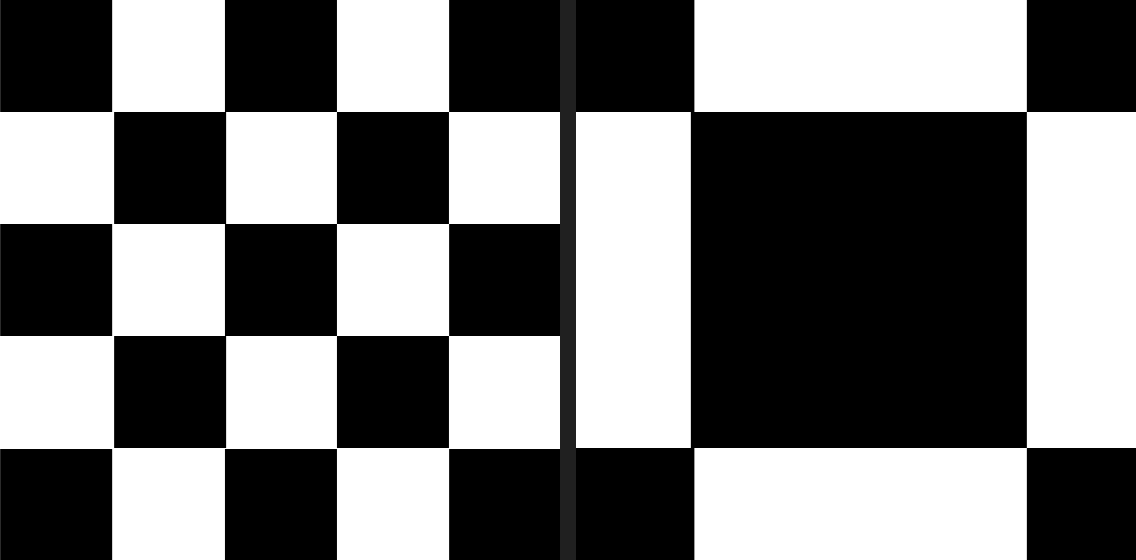
Left, the full canvas; right, a detail of the centre.
This pattern is drawn by a WebGL 2 fragment shader. Its source:

```glsl
#version 300 es
precision highp float;
// Black and white checkerboard, five cells across and five down, black corners.
// Each black square is a box placed by a loop; small per-column and bottom-row
// nudges leave slight gaps and overlaps where the corners meet.

uniform vec2 u_resolution;
out vec4 fragColor;

const int CELLS = 5;
const float CELL_SIZE = 0.2;
const vec3 BLACK = vec3(0.0);
const vec3 WHITE = vec3(1.0);

// Sideways placement error of each column, in canvas units
const float COLUMN_NUDGE[CELLS] = float[CELLS](0.0003, 0.0038, 0.0017, 0.0017, 0.002);
const float BOTTOM_ROW_NUDGE = -0.0018;

// Signed distance to an axis-aligned box
float boxDistance(vec2 p, vec2 center, vec2 halfSize) {
    vec2 d = abs(p - center) - halfSize;
    return length(max(d, 0.0)) + min(max(d.x, d.y), 0.0);
}

// Coverage of a shape, softened over one pixel
float coverage(float distance, float pixel) {
    return clamp(0.5 - distance / pixel, 0.0, 1.0);
}

// Center of a cell, including its placement error
vec2 cellCenter(int column, int row) {
    vec2 nudge = vec2(COLUMN_NUDGE[column], row == 0 ? BOTTOM_ROW_NUDGE : 0.0);
    return (vec2(column, row) + 0.5) * CELL_SIZE + nudge;
}

// Combined coverage of all black squares
float blackSquares(vec2 uv, float pixel) {
    float ink = 0.0;
    for (int row = 0; row < CELLS; row++) {
        // Every other row starts one cell in
        for (int column = row % 2; column < CELLS; column += 2) {
            float d = boxDistance(uv, cellCenter(column, row), vec2(0.5 * CELL_SIZE));
            ink = max(ink, coverage(d, pixel));
        }
    }
    return ink;
}

void main() {
    vec2 uv = gl_FragCoord.xy / u_resolution;
    float pixel = 1.0 / min(u_resolution.x, u_resolution.y);
    fragColor = vec4(mix(WHITE, BLACK, blackSquares(uv, pixel)), 1.0);
}
```
